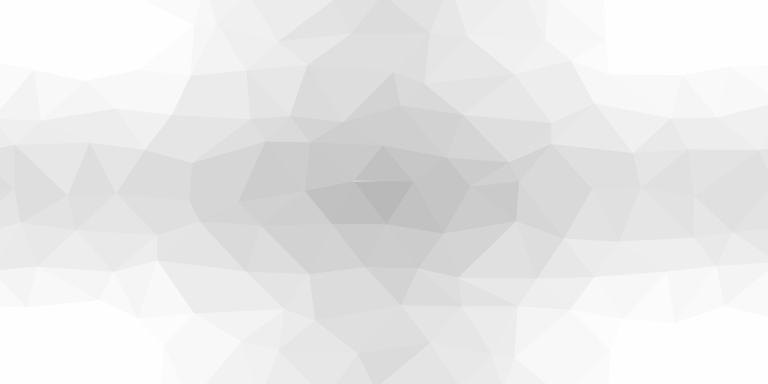
Reproduce this background procedurally as a Shadertoy shader.

```glsl
// Pale grey low-poly backdrop: a jittered triangular lattice whose flat facets
// sample two crossing soft bands, darkest where they meet in the centre.
// Nearby facets are blended by edge coverage, so every seam is antialiased.

float hash(vec2 p) {
    return fract(sin(dot(p, vec2(127.1, 311.7))) * 43758.5453);
}

// Lattice corner in canvas heights from the centre; calmer near the middle.
vec2 corner(vec2 id) {
    vec2 base = vec2(id.x - 0.5 + 0.5 * id.y, id.y) * vec2(0.155, 0.104);
    vec2 jitter = vec2(hash(id), hash(id + 37.0)) - 0.5;
    float calm = smoothstep(0.06, 0.26, length(base));
    base.y += 0.04 * exp(-60.0 * dot(base, base));
    return base + jitter * vec2(0.11, 0.062) * calm;
}

// Signed distance to the line a-b, positive on its left.
float edgeDistance(vec2 p, vec2 a, vec2 b) {
    vec2 e = b - a, d = p - a;
    return (e.x * d.y - e.y * d.x) / length(e);
}

// Sum of a horizontal and a vertical band, each fading linearly.
float bandDarkness(vec2 p) {
    vec2 band = max(1.0 - abs(p) / vec2(0.612, 0.326), 0.0);
    return 0.135 * (band.x + band.y);
}

// Facet grey and its pixel coverage, premultiplied.
vec2 facet(vec2 p, vec2 a, vec2 b, vec2 c, float random, float pixel) {
    float inside = min(edgeDistance(p, a, b),
                   min(edgeDistance(p, b, c), edgeDistance(p, c, a)));
    float coverage = clamp(inside / pixel + 0.5, 0.0, 1.0);
    float darkness = bandDarkness((a + b + c) / 3.0);
    darkness += (random - 0.5) * 0.022 * smoothstep(0.0, 0.06, darkness);
    return vec2(0.998 - darkness, 1.0) * coverage;
}

void mainImage(out vec4 fragColor, in vec2 fragCoord) {
    float pixel = 1.0 / iResolution.y;
    vec2 p = (fragCoord - 0.5 * iResolution.xy) * pixel;

    // Skewed cell under this point, two facets per cell
    float row = p.y / 0.104;
    vec2 cell = floor(vec2(p.x / 0.155 + 0.5 - 0.5 * row, row));
    vec2 sum = vec2(0.0);
    for (int y = -1; y <= 1; y++) {
        for (int x = -1; x <= 1; x++) {
            vec2 id = cell + vec2(x, y);
            vec2 a = corner(id);
            vec2 b = corner(id + vec2(1, 0));
            vec2 c = corner(id + vec2(0, 1));
            vec2 d = corner(id + vec2(1, 1));
            sum += facet(p, a, b, c, hash(id + 11.3), pixel);
            sum += facet(p, b, d, c, hash(id + 71.9), pixel);
        }
    }
    float grey = sum.y > 0.001 ? sum.x / sum.y : 0.998 - bandDarkness(p);

    // Fine light sliver along the top of the central facet
    vec2 start = corner(vec2(0.0));
    vec2 span = (corner(vec2(1, 0)) - start) * 0.45;
    float along = clamp(dot(p - start, span) / dot(span, span), 0.0, 1.0);
    float gap = length(p - start - span * along);
    float sliver = 1.0 - smoothstep(0.0, 0.002 + 0.5 * pixel, gap);
    grey = mix(grey, 0.9, 0.7 * sliver * (1.0 - along));

    fragColor = vec4(vec3(grey), 1.0);
}
```
